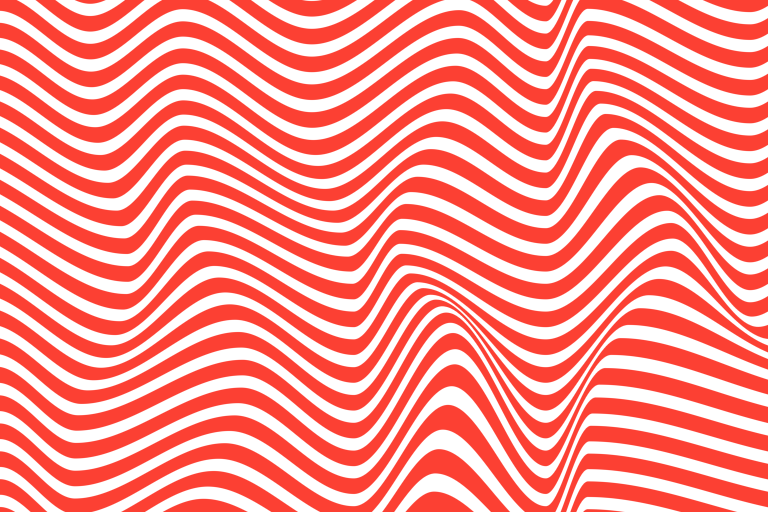
Write a Shadertoy shader that draws this background.

```glsl
const vec3 RED = vec3(0.99, 0.25, 0.20);
const vec3 WHITE = vec3(1.0);
const float PERIOD = 0.0543;      // stripe spacing, in canvas heights
const float WHITE_SHARE = 0.44;   // white part of one period
const float FIRST_CENTER = 0.488; // centre of one white stripe

float bump(float t, float center, float width) {
    float d = (t - center) / width;
    return exp(-d * d);
}

// Blend the height towards the next crest or trough (x, lift)
float flank(float height, float x, vec2 from, vec2 to) {
    return mix(height, to.y, smoothstep(from.x, to.x, x));
}

// Depth below the top edge of the wavy line with index t
float lineDepth(float x, float t) {
    // Crests and troughs drift sideways and change size from line to line
    vec2 crestA = vec2(-0.117 * bump(t, 0.49, 0.2),
                       -0.074 - 0.033 * smoothstep(0.12, 0.82, t) - 0.043 * bump(t, 0.49, 0.2));
    vec2 troughA = vec2(0.176 + 0.074 * bump(t, 0.51, 0.2) - 0.03 * smoothstep(0.68, 0.84, t),
                        0.02 - 0.035 * smoothstep(0.58, 0.84, t));
    vec2 crestB = vec2(0.357 + 0.117 * bump(t, 0.84, 0.25),
                       -0.078 - 0.045 * smoothstep(0.1, 0.75, t));
    vec2 troughB = vec2(0.609 + 0.082 * smoothstep(0.18, 0.6, t),
                        0.045 - 0.045 * smoothstep(0.23, 0.53, t));
    vec2 crestC = vec2(0.898 - 0.117 * bump(t, 0.57, 0.21) - 0.05 * smoothstep(0.9, 1.1, t),
                       -0.1 - 0.13 * bump(t, 0.89, 0.185));
    vec2 troughC = vec2(1.066, 0.0);
    vec2 crestD = vec2(1.148 + 0.166 * bump(t, 0.635, 0.195),
                       -0.133 - 0.04 * smoothstep(0.16, 0.45, t) + 0.016 * smoothstep(0.68, 0.98, t));
    vec2 troughD = vec2(1.465 + 0.156 * smoothstep(0.62, 0.84, t),
                        -0.018 - 0.05 * smoothstep(0.6, 0.88, t));
    vec2 crestE = vec2(troughD.x + 0.176, -0.137);

    float h = flank(crestA.y, x, crestA, troughA);
    h = flank(h, x, troughA, crestB);
    h = flank(h, x, crestB, troughB);
    h = flank(h, x, troughB, crestC);
    h = flank(h, x, crestC, troughC);
    h = flank(h, x, troughC, crestD);
    h = flank(h, x, crestD, troughD);
    h = flank(h, x, troughD, crestE);
    return t + h;
}

// Find the line passing through a point by bisection
float lineThrough(float x, float depth) {
    float low = -0.4;
    float high = 1.5;
    for (int i = 0; i < 19; i++) {
        float middle = 0.5 * (low + high);
        if (lineDepth(x, middle) < depth) low = middle;
        else high = middle;
    }
    return 0.5 * (low + high);
}

// Coverage of evenly spaced bands with smooth edges
float bands(float phase, float share, float blur) {
    float fromCenter = abs(fract(phase + 0.5) - 0.5);
    return 1.0 - smoothstep(-blur, blur, fromCenter - 0.5 * share);
}

void mainImage(out vec4 fragColor, in vec2 fragCoord) {
    vec2 p = fragCoord / iResolution.y;
    float phase = (lineThrough(p.x, 1.0 - p.y) - FIRST_CENTER) / PERIOD;

    // Edge softness follows the local squeeze of the stripes
    float blur = 0.7 * length(vec2(dFdx(phase), dFdy(phase)));
    float white = bands(phase, WHITE_SHARE, max(blur, 0.001));
    fragColor = vec4(mix(RED, WHITE, white), 1.0);
}
```
